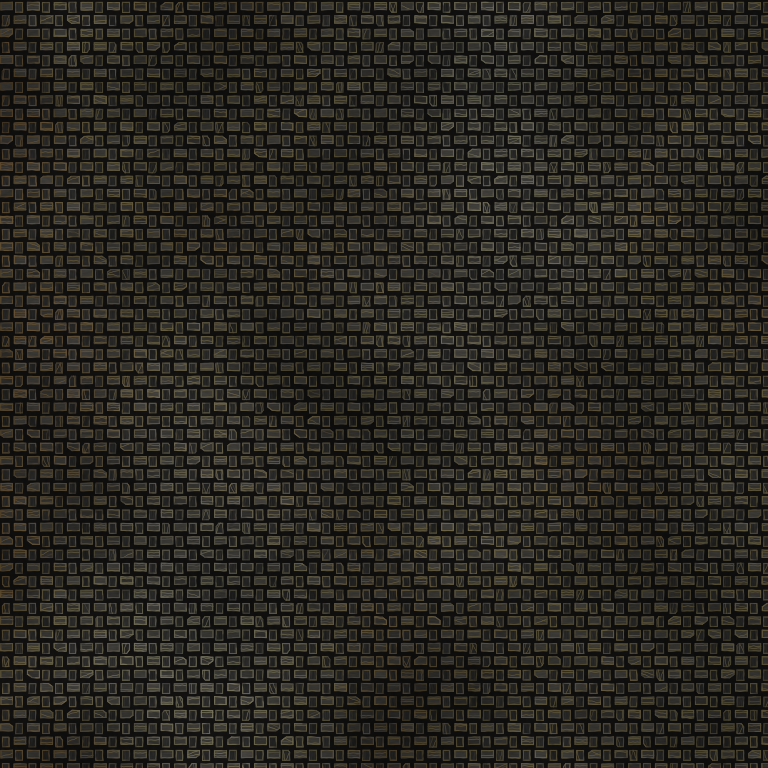
A three.js fragment shader for this texture:

```glsl
varying vec2 vUv;

float hash(vec2 p) {
  vec3 q = fract(vec3(p.xyx) * 0.1031);
  q += dot(q, q.yzx + 33.33);
  return fract((q.x + q.y) * q.z);
}

vec2 gradient(vec2 p) {
  float angle = 6.2832 * hash(p);
  return vec2(cos(angle), sin(angle));
}

float gradientNoise(vec2 p) {
  vec2 i = floor(p), f = fract(p);
  vec2 u = f * f * f * (f * (f * 6.0 - 15.0) + 10.0);
  float a = dot(gradient(i), f);
  float b = dot(gradient(i + vec2(1.0, 0.0)), f - vec2(1.0, 0.0));
  float c = dot(gradient(i + vec2(0.0, 1.0)), f - vec2(0.0, 1.0));
  float d = dot(gradient(i + 1.0), f - 1.0);
  return mix(mix(a, b, u.x), mix(c, d, u.x), u.y);
}

float roundedBox(vec2 p, vec2 halfSize, float radius) {
  vec2 d = abs(p) - halfSize + radius;
  return length(max(d, 0.0)) + min(max(d.x, d.y), 0.0) - radius;
}

float line(float d, float halfWidth, float aa) {
  return 1.0 - smoothstep(halfWidth - 0.5 * aa, halfWidth + 0.5 * aa, abs(d));
}

void main() {
  // Plain weave, 57.5 threads each way: wide and upright ones alternate
  vec2 p = vUv * 57.5 + vec2(0.0, 0.5);
  float aa = 0.9 * fwidth(p.x);
  float row = floor(p.y);
  float x = mod(p.x + row - 0.5, 2.0) - 1.0;
  float upright = step(0.57, abs(x));
  vec2 local = vec2(x - upright * sign(x), fract(p.y) - 0.5);
  vec2 id = vec2(floor(p.x - local.x), row);
  float seed = hash(id + 7.0);
  float wear = hash(id + 61.0);

  // Upright threads hang beside the wide ones as stairs; q.x runs along
  local += mix(vec2(0.0, -0.04), vec2(0.07, 0.05), upright);
  vec2 q = upright > 0.5 ? local.yx : local;
  vec2 halfSize = mix(vec2(0.51, 0.34), vec2(0.44, 0.32), upright);
  halfSize -= 0.03 * vec2(hash(id + 17.0), hash(id + 29.0));
  vec2 bent = q;
  bent.y += 0.03 * gradientNoise(p * 2.3) + 0.06 * (seed - 0.5) * q.x;
  float d = roundedBox(bent, halfSize, 0.05);

  // A few threads lose a corner
  vec2 corner = sign(vec2(hash(id + 37.0), hash(id + 43.0)) - 0.5);
  float chip = dot(q * corner, vec2(0.6, 0.8)) - 0.42 + 0.1 * seed;
  d = wear > 0.88 ? max(d, chip) : d;
  float body = 1.0 - smoothstep(-0.5 * aa, 0.5 * aa, d);
  float broken = smoothstep(-0.35, 0.0, gradientNoise(p * 1.7 + 50.0));
  float rim = line(d + 0.055, 0.05, aa) * mix(0.5, 1.0, broken);

  // Loose fibres, steeper on worn threads
  float fibres = 0.0;
  for (int i = 0; i < 2; i++) {
    float k = float(i);
    float offset = (k - 0.5) * 0.24 + 0.12 * (hash(id + 11.0 * k + 3.0) - 0.5);
    float slope = (hash(id + 23.0 * k + 5.0) - 0.5) * mix(0.08, 1.0, step(0.78, wear));
    float wave = 0.07 * gradientNoise(vec2(q.x * 3.0 + 9.0 * seed, dot(id, vec2(3.7, 5.3)) + k));
    float strength = smoothstep(0.35, 0.65, hash(id + 41.0 * k + 13.0));
    fibres += strength * line(q.y - offset - slope * q.x - wave, 0.04, aa);
  }
  fibres = min(fibres, 1.0) * mix(0.85, 0.1 + 0.6 * step(0.78, wear), upright);

  // Broad drift between brown, olive and grey dye
  vec2 topPatch = (vUv - vec2(0.64, 0.82)) * vec2(7.0, 3.0);
  vec2 lowPatch = (vUv - vec2(0.25, 0.2)) * vec2(7.0, 3.5);
  float grey = exp(-dot(topPatch, topPatch)) + exp(-dot(lowPatch, lowPatch));
  grey = clamp(grey + 0.4 * gradientNoise(vUv * 6.0 + 3.0), 0.0, 1.0);
  float brown = 0.8 * exp(-9.0 * vUv.x) + 1.2 * gradientNoise(vUv * vec2(5.0, 4.0) + 12.0);
  brown = clamp(brown + 0.3 * (seed - 0.4), 0.0, 1.0);
  vec3 dye = mix(vec3(0.36, 0.33, 0.22), vec3(0.36, 0.28, 0.17), brown);
  dye = mix(dye, vec3(0.38, 0.38, 0.32), grey * 0.9);

  // Dark ground, grey thread faces, lighter rims and fibres
  vec3 color = vec3(0.062, 0.058, 0.056) + 0.01 * gradientNoise(p * 3.0);
  vec3 face = mix(vec3(0.200, 0.193, 0.182), vec3(0.132, 0.130, 0.128), upright);
  face *= 0.85 + 0.3 * hash(id + 71.0);
  face += 0.025 * gradientNoise(vec2(q.x * 2.0, q.y * 9.0) + id * 3.1);
  face = mix(face, dye, fibres);
  face = mix(face, dye * (0.8 + 0.3 * seed), rim * mix(0.95, 0.8, upright));
  color = mix(color, face, body);
  color *= 1.0 + 0.33 * gradientNoise(vUv * 5.0 + 30.0) + 0.13 * (grey - 0.3);

  gl_FragColor = vec4(color, 1.0);
}
```
